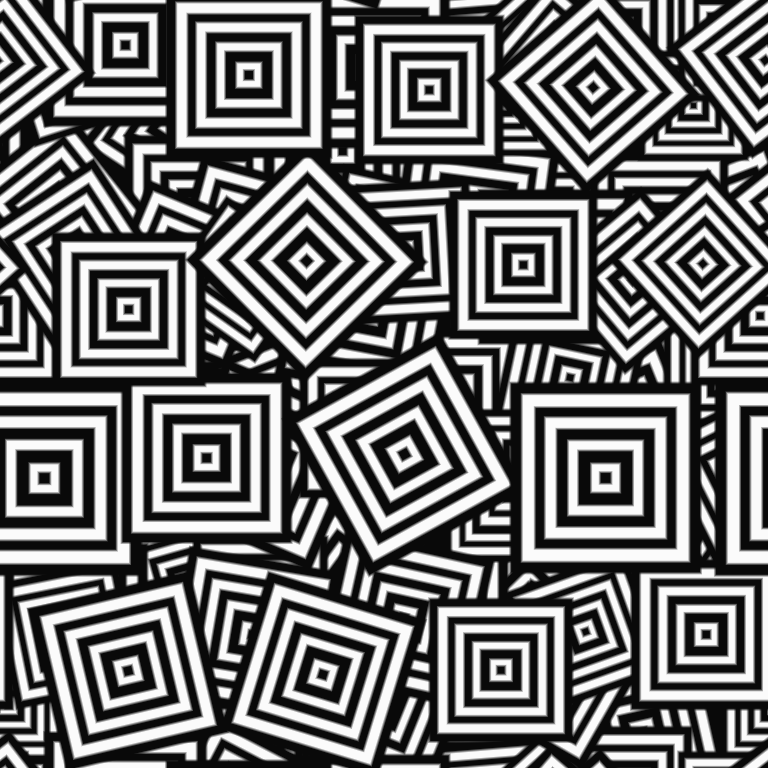
A WebGL 1 fragment shader for this pattern:

```glsl
precision highp float;
// Scattered concentric squares in black and white, heaped on one another.
// Each layer is a jittered, staggered grid that wraps at the canvas edges;
// layers are painted from back to front, every square hiding what lies below.

uniform vec2 u_resolution;

const vec3 INK = vec3(0.036);
const vec3 PAPER = vec3(0.985);

const int LAYERS = 6;
const float GRID = 4.0;              // squares per canvas side in a layer
const float JITTER = 0.34;           // random shift, in cells
const float STAGGER = 0.22;          // opposite shift of odd and even rows
const float UPRIGHT_SHARE = 0.45;    // squares left parallel to the canvas
const vec2 BACK_SIZE = vec2(0.062, 0.096);   // half side of outer ring, min and max
const vec2 FRONT_SIZE = vec2(0.076, 0.112);
const float BORDER = 1.14;           // black rim, relative to the outer ring
const float RING_START = 0.12;       // middle of the innermost ring
const float RING_PERIOD = 0.267;
const vec2 RING_HALF_WIDTH = vec2(0.048, 0.080); // at the centre and at the rim
const float SOFTNESS = 0.0038;       // width of an edge ramp
const float SEED = 7.0;

vec4 hash4(vec3 p) {
  vec4 q = fract(p.xyzx * vec4(0.1031, 0.1130, 0.0973, 0.1099));
  q += dot(q, q.wzxy + 33.33);
  return fract((q.xxyz + q.yzzw) * q.zywx);
}

mat2 rotation(float angle) {
  float c = cos(angle), s = sin(angle);
  return mat2(c, s, -s, c);
}

// Coverage from a signed distance that is positive inside
float coverage(float dist) {
  return clamp(0.5 + dist / max(SOFTNESS, 1.0 / u_resolution.y), 0.0, 1.0);
}

// Ring tone of a square; d is 1 at the outer edge of the last ring
float rings(float d, float size) {
  d = min(d, 1.05);
  float offset = abs(fract((d - RING_START) / RING_PERIOD + 0.5) - 0.5) * RING_PERIOD;
  float halfWidth = mix(RING_HALF_WIDTH.x, RING_HALF_WIDTH.y, d);
  return coverage((halfWidth - offset) * size);
}

// Paints one layer of squares over the tone below
float paintLayer(float tone, vec2 uv, float layer) {
  float front = layer / float(LAYERS - 1);
  vec2 sizeRange = mix(BACK_SIZE, FRONT_SIZE, step(0.99, front));
  vec2 p = uv * GRID + hash4(vec3(layer, SEED, 5.0)).xy * GRID;
  vec2 home = floor(p);

  for (int j = -1; j <= 1; j++) {
    for (int i = -1; i <= 1; i++) {
      vec2 cell = home + vec2(float(i), float(j));
      vec3 id = vec3(mod(cell, GRID), layer);
      vec4 place = hash4(id * 3.0 + SEED);
      vec4 style = hash4(id * 5.0 + SEED + 41.0);

      vec2 center = cell + 0.5 + (place.xy - 0.5) * JITTER;
      center.x += STAGGER * (2.0 * mod(cell.y, 2.0) - 1.0);

      float size = mix(sizeRange.x, sizeRange.y, place.z);
      float angle = step(UPRIGHT_SHARE, style.x) * style.y * 1.5708;
      vec2 q = abs(rotation(angle) * (p - center)) / GRID;
      float d = max(q.x, q.y) / size;

      tone = mix(tone, rings(d, size), coverage((BORDER - d) * size));
    }
  }
  return tone;
}

void main() {
  vec2 uv = gl_FragCoord.xy / min(u_resolution.x, u_resolution.y);
  float tone = 0.0;
  for (int layer = 0; layer < LAYERS; layer++) {
    tone = paintLayer(tone, uv, float(layer));
  }
  gl_FragColor = vec4(mix(INK, PAPER, tone), 1.0);
}
```
